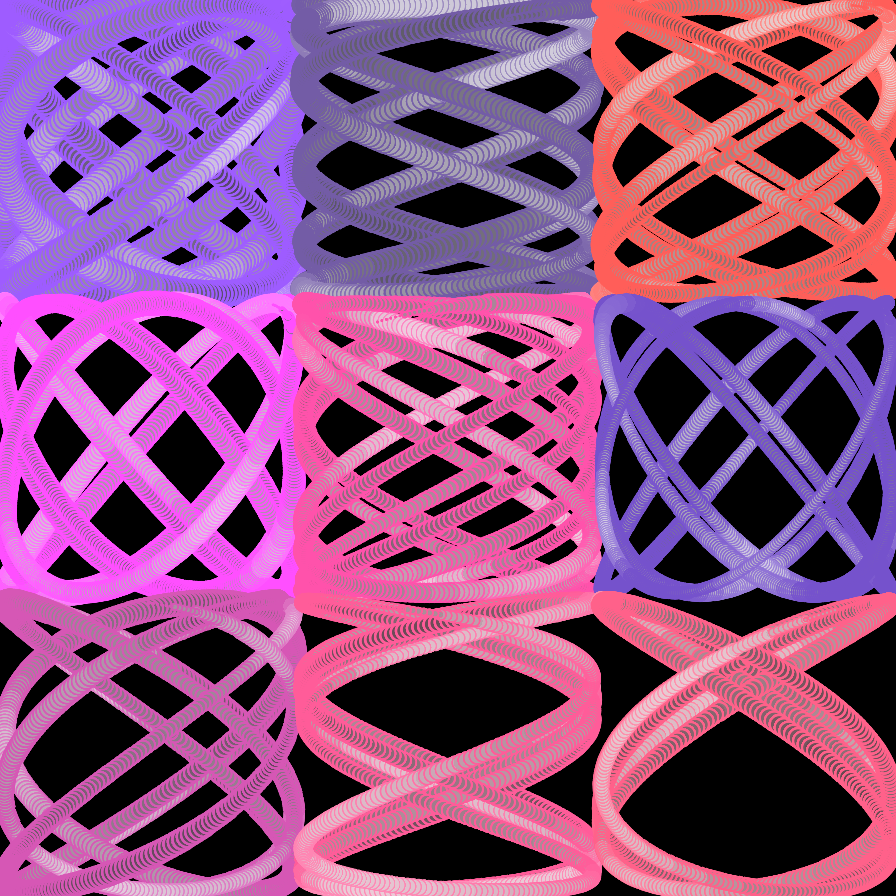
This pattern is drawn by a WebGL 1 fragment shader. Its source:

```glsl
precision highp float;

uniform vec2 u_resolution;

#define GRID 3.0
#define SEGMENTS 300
#define AMPLITUDE 0.97
#define RIM_THIN 0.009
#define RIM_THICK 0.019
#define RADIUS_VARIATION 0.5
#define SHADE_RATE 46.0
#define END_TAPER 0.02
#define TAU 6.2831853

float hash(float n) {
    n = fract(n * 0.1031);
    n *= n + 33.33;
    return fract(n * (n + n));
}

float noise(float x) {
    float f = fract(x);
    return mix(hash(floor(x)), hash(floor(x) + 1.0), f * f * (3.0 - 2.0 * f));
}

vec4 pick(float i, vec4 a, vec4 b, vec4 c) {
    return i < 0.5 ? a : (i < 1.5 ? b : c);
}

// rgb = rim colour, a = stamp radius
vec4 tileInk(vec2 id) {
    vec4 low = pick(id.x, vec4(0.84, 0.34, 0.71, 0.072), vec4(1.0, 0.36, 0.60, 0.058), vec4(1.0, 0.38, 0.54, 0.060));
    vec4 mid = pick(id.x, vec4(1.0, 0.31, 1.0, 0.076), vec4(1.0, 0.32, 0.67, 0.062), vec4(0.46, 0.32, 0.80, 0.054));
    vec4 top = pick(id.x, vec4(0.62, 0.36, 1.0, 0.088), vec4(0.45, 0.36, 0.65, 0.074), vec4(1.0, 0.37, 0.35, 0.062));
    return pick(id.y, low, mid, top);
}

// xy = swings across and up, z = phase, w = number of stamps
vec4 tileCurve(vec2 id) {
    vec4 low = pick(id.x, vec4(8.2, 6.0, 0.5, 1700.0), vec4(12.35, 5.0, 0.47, 2000.0), vec4(11.87, 8.0, 0.41, 2200.0));
    vec4 mid = pick(id.x, vec4(6.06, 7.0, 0.3, 2000.0), vec4(9.3, 5.1, 0.4, 1700.0), vec4(5.05, 6.0, 0.25, 2100.0));
    vec4 top = pick(id.x, vec4(9.1, 7.0, 0.2, 1850.0), vec4(11.2, 4.1, 0.35, 1800.0), vec4(8.1, 5.0, 0.3, 1700.0));
    return pick(id.y, low, mid, top);
}

vec2 lissajous(float u, vec4 curve) {
    return AMPLITUDE * cos(TAU * u * curve.xy + vec2(curve.z, 0.0));
}

vec2 velocity(float u, vec4 curve) {
    return -AMPLITUDE * TAU * curve.xy * sin(TAU * u * curve.xy + vec2(curve.z, 0.0));
}

// One rimmed disc
vec3 stamp(vec3 under, float inside, vec3 ink, float shade, float px) {
    float rimWidth = mix(RIM_THICK, RIM_THIN, shade);
    float rim = 1.0 - smoothstep(rimWidth - 0.5 * px, rimWidth + 0.5 * px, inside);
    vec3 fill = mix(vec3(mix(0.25, 0.92, shade)), ink, 0.2);
    vec3 edge = mix(ink, vec3(1.0), 0.3 * smoothstep(0.6, 1.0, shade));
    return mix(under, mix(fill, edge, rim), smoothstep(-0.5 * px, 0.5 * px, inside));
}

// Trail of overlapping stamps; only the last ones covering p are drawn
vec3 drawTrail(vec3 color, vec2 p, vec2 id, float px) {
    vec4 curve = tileCurve(id);
    vec4 ink = tileInk(id);
    float seed = 100.0 * (id.x + GRID * id.y);
    float du = 1.0 / float(SEGMENTS);
    float reach = 0.5 * du * TAU * length(curve.xy) + ink.a * (1.0 + RADIUS_VARIATION);
    for (int i = 0; i < SEGMENTS; i++) {
        float u = (float(i) + 0.5) * du;
        vec2 offset = p - lissajous(u, curve);
        if (dot(offset, offset) > reach * reach) continue;

        float radius = ink.a * (1.0 + RADIUS_VARIATION * (noise(u * 30.0 + seed + 50.0) - 0.5));
        radius *= smoothstep(0.0, END_TAPER, 1.0 - u);
        vec2 v = velocity(u, curve);
        float speed = max(length(v), 1.0);
        float along = dot(offset, v) / speed;
        float across2 = max(dot(offset, offset) - along * along, 0.0);
        float limit = radius + 0.02;
        if (across2 > limit * limit) continue;

        float exitAt = u + (along + sqrt(max(radius * radius - across2, 0.0))) / speed;
        if (exitAt < u - 0.5 * du) continue;
        float last = floor(min(exitAt, u + 0.5 * du) * curve.w);
        float shade = noise(u * SHADE_RATE + seed);
        for (int k = 0; k < 3; k++) {
            vec2 center = lissajous((last - 2.0 + float(k)) / curve.w, curve);
            color = stamp(color, radius - distance(p, center), ink.rgb, shade, px);
        }
    }
    return color;
}

void main() {
    vec2 grid = gl_FragCoord.xy / u_resolution * GRID;
    float px = 2.0 * GRID / min(u_resolution.x, u_resolution.y);
    vec3 color = vec3(0.0);
    // Neighbouring tiles spill slightly over each other, upper rows first
    for (int j = 0; j < 3; j++) {
        for (int i = 0; i < 3; i++) {
            vec2 id = floor(grid) + vec2(float(i) - 1.0, 1.0 - float(j));
            if (min(id.x, id.y) < -0.5 || max(id.x, id.y) > GRID - 0.5) continue;
            vec2 p = 2.0 * (grid - id) - 1.0;
            if (max(abs(p.x), abs(p.y)) > AMPLITUDE + 0.13) continue;
            color = drawTrail(color, p, id, px);
        }
    }
    gl_FragColor = vec4(color, 1.0);
}
```
